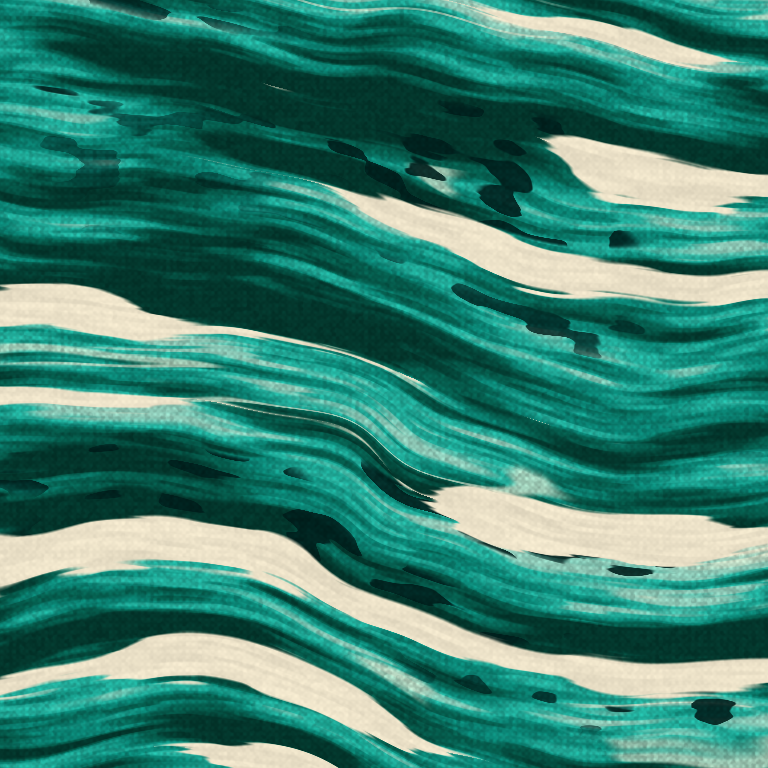
A WebGL 1 fragment shader for this texture:

```glsl
precision highp float;
uniform vec2 u_resolution;

const vec3 INK = vec3(0.00, 0.12, 0.11);
const vec3 PINE = vec3(0.01, 0.21, 0.17);
const vec3 FOREST = vec3(0.02, 0.36, 0.30);
const vec3 TEAL = vec3(0.04, 0.51, 0.45);
const vec3 AQUA = vec3(0.13, 0.67, 0.60);
const vec3 MINT = vec3(0.54, 0.77, 0.70);
const vec3 CREAM = vec3(0.92, 0.88, 0.78);
const float RIBBON_GAP = 0.165;

vec3 hash3(vec2 p) {
  vec3 q = vec3(dot(p, vec2(127.1, 311.7)), dot(p, vec2(269.5, 183.3)), dot(p, vec2(419.2, 371.9)));
  return fract(sin(q) * 43758.55);
}

// Smooth cellular noise: random cell values blended around jittered points.
float cellNoise(vec2 p) {
  vec2 cell = floor(p);
  vec2 local = p - cell;
  float total = 0.0;
  float weightSum = 0.0;
  for (int y = -1; y <= 1; y++) {
    for (int x = -1; x <= 1; x++) {
      vec2 offset = vec2(float(x), float(y));
      vec3 rnd = hash3(cell + offset);
      vec2 d = offset + 0.2 + 0.6 * rnd.xy - local;
      float w = exp(-6.0 * dot(d, d));
      total += w * rnd.z;
      weightSum += w;
    }
  }
  return total / weightSum;
}

// Noise drawn out along the flow, with zero mean and about unit spread.
float streak(vec2 flow, vec2 scale, float seed) {
  return (cellNoise(flow * scale + seed) - 0.5) * 4.0;
}

// Bends the plane so that constant y follows the falling, rolling strokes.
vec2 flowCoords(vec2 p) {
  float fall = mix(0.15, 0.22, p.y);
  float swell = mix(0.042, 0.012, p.y);
  float v = p.y + fall * p.x - swell * sin(6.5 * p.x - 0.4);
  v += 0.006 * sin(13.0 * p.x + 9.0 * p.y) + 0.003 * sin(27.0 * p.x - 17.0 * p.y);
  v += 0.045 * (cellNoise(p * vec2(2.6, 4.5) + 3.7) - 0.5);
  return vec2(p.x, v);
}

// x: paint cover, y: shadow above the ribbon, z: pale smear below it.
vec3 ribbon(vec2 flow, float id, float feather) {
  float center = RIBBON_GAP * id - 0.02 + 0.05 * (hash3(vec2(id, 5.0)).x - 0.5);
  float along = cellNoise(vec2(flow.x * 3.2 + id * 7.3, id * 3.1));
  float bend = 0.03 * (cellNoise(vec2(flow.x * 4.0 + id * 5.7, 40.0 + id)) - 0.5);
  float d = flow.y - center - bend;
  float halfWidth = 0.042 * smoothstep(0.22, 0.9, along) - 0.006;
  float rough = feather * (d < 0.0 ? 0.006 : 0.003);
  float cover = smoothstep(-0.002, 0.003, halfWidth - abs(d) + rough);
  float above = smoothstep(0.0, 0.012, d) * smoothstep(0.085, 0.035, d);
  float below = smoothstep(0.0, -0.012, d) * smoothstep(-0.075, -0.015, d);
  float presence = smoothstep(0.2, 0.6, along);
  return vec3(cover, above * presence, below * presence);
}

vec3 paintRamp(float t) {
  vec3 c = mix(PINE, FOREST, smoothstep(0.07, 0.27, t));
  c = mix(c, TEAL, smoothstep(0.27, 0.51, t));
  c = mix(c, AQUA, smoothstep(0.51, 0.76, t));
  c = mix(c, MINT, smoothstep(0.78, 0.93, t));
  return mix(c, CREAM, smoothstep(0.95, 1.0, t));
}

void main() {
  vec2 p = gl_FragCoord.xy / u_resolution;
  vec2 flow = flowCoords(p);

  // Brush streaks, from wide bands to bristle marks.
  float wide = streak(flow, vec2(1.6, 11.0), 2.0);
  float medium = streak(flow, vec2(3.0, 32.0), 17.0);
  float fine = streak(flow, vec2(6.0, 75.0), 31.0);
  float bristle = streak(flow, vec2(15.0, 160.0), 53.0);
  float tone = 0.55 * wide + 0.55 * medium + 0.42 * fine + 0.24 * bristle;

  // Cream ribbons with their dark and pale sides.
  vec3 ribbons = vec3(0.0);
  float feather = 0.6 * fine + 0.5 * bristle;
  for (int i = 0; i < 9; i++) {
    ribbons = max(ribbons, ribbon(flow, float(i), feather));
  }
  tone += 0.85 * ribbons.z - 1.25 * ribbons.y + 0.08;
  vec3 color = paintRamp(1.0 / (1.0 + exp(-1.7 * tone)));

  // Thin pale threads along contours of the flow.
  float contour = abs(wide + 0.35 * medium - 0.5);
  float threadMask = smoothstep(0.3, 1.1, streak(flow, vec2(5.0, 13.0), 71.0) + 0.3 * fine);
  color = mix(color, mix(MINT, CREAM, 0.5), 0.8 * threadMask * smoothstep(0.16, 0.05, contour));

  // Broken dark flecks gathered in rows.
  float rows = smoothstep(0.75, 1.2, streak(flow, vec2(2.2, 14.0), 83.0));
  float flecks = smoothstep(0.75, 0.95, streak(flow, vec2(19.0, 60.0), 97.0) + 0.2 * bristle);
  color = mix(color, INK, 0.9 * rows * flecks);

  color = mix(color, CREAM * (1.0 + 0.02 * bristle), ribbons.x);

  // Canvas weave and fine paint grain.
  vec2 thread = sin(p * 6.2832 * 120.0);
  float grain = cellNoise(p * 190.0) - 0.5;
  float weave = 0.05 * thread.x * thread.y + 0.025 * (thread.x + thread.y) + 0.22 * grain;
  color *= 1.0 + weave * mix(1.0, 0.2, ribbons.x);
  gl_FragColor = vec4(clamp(color, 0.0, 1.0), 1.0);
}
```
